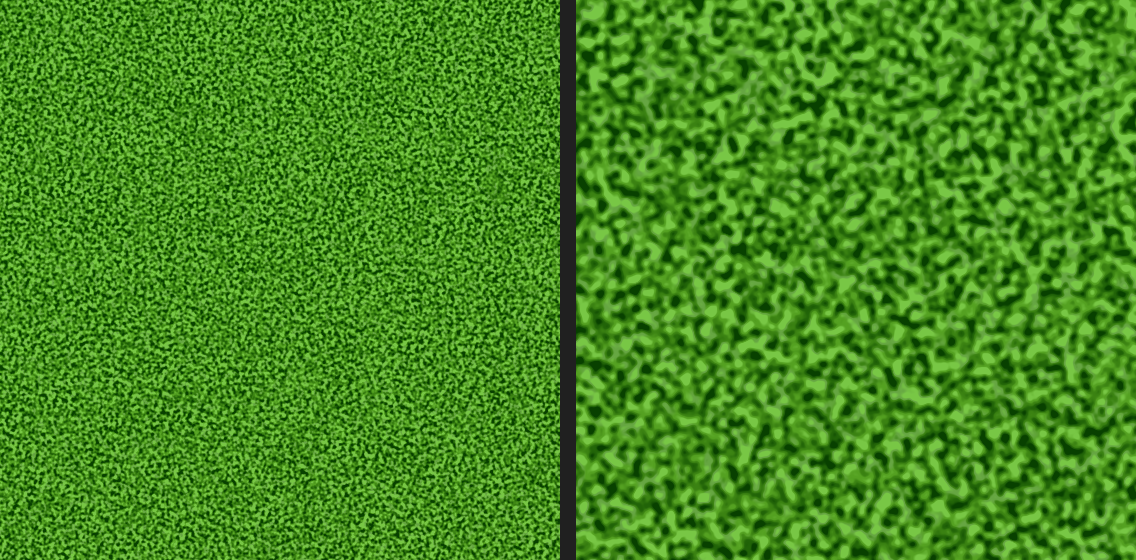
Left: the whole. Right: its middle third, enlarged.
Give the GLSL for this texture, as a WebGL 1 fragment shader.

```glsl
precision highp float;

uniform vec2 u_resolution;

vec2 randomGradient(vec2 cell) {
  vec3 p = fract(cell.xyx * vec3(0.1031, 0.1030, 0.0973));
  p += dot(p, p.yzx + 33.33);
  float angle = 6.28318 * fract((p.x + p.y) * p.z);
  return vec2(cos(angle), sin(angle));
}

float gradientNoise(vec2 p) {
  vec2 cell = floor(p);
  vec2 f = fract(p);
  vec2 w = f * f * f * (f * (f * 6.0 - 15.0) + 10.0);
  float a = dot(randomGradient(cell), f);
  float b = dot(randomGradient(cell + vec2(1.0, 0.0)), f - vec2(1.0, 0.0));
  float c = dot(randomGradient(cell + vec2(0.0, 1.0)), f - vec2(0.0, 1.0));
  float d = dot(randomGradient(cell + 1.0), f - 1.0);
  return mix(mix(a, b, w.x), mix(c, d, w.x), w.y);
}

vec2 rotate(vec2 p, float angle) {
  float c = cos(angle);
  float s = sin(angle);
  return vec2(c * p.x - s * p.y, s * p.x + c * p.y);
}

// Blade-sized grain, roughly normal with unit deviation
float grassGrain(vec2 uv) {
  float grain = gradientNoise(rotate(uv, 0.4) * 125.0 + 300.0);
  grain += 0.75 * gradientNoise(rotate(uv, 1.2) * 185.0 + 500.0);
  return grain * 3.8;
}

vec3 grassColor(float tone, float paleness) {
  vec3 shadow = vec3(0.03, 0.25, 0.00);
  vec3 deepGreen = vec3(0.13, 0.39, 0.03);
  vec3 midGreen = vec3(0.23, 0.51, 0.07);
  vec3 freshGreen = vec3(0.33, 0.63, 0.13);
  vec3 paleGreen = vec3(0.40, 0.65, 0.26);
  vec3 highlight = vec3(0.47, 0.78, 0.27);

  vec3 color = mix(shadow, deepGreen, smoothstep(-1.8, -1.0, tone));
  color = mix(color, midGreen, smoothstep(-1.0, -0.25, tone));
  color = mix(color, mix(freshGreen, paleGreen, paleness), smoothstep(-0.25, 0.5, tone));
  return mix(color, highlight, smoothstep(0.6, 1.5, tone));
}

void main() {
  vec2 uv = gl_FragCoord.xy / u_resolution.y;

  // Faint patches of uneven density and contrast
  float contrast = 1.0 + 0.4 * gradientNoise(uv * 22.0 + 40.0);
  float tone = grassGrain(uv) * contrast + 0.35 * gradientNoise(uv * 14.0 + 90.0);

  // Paler blades
  float paleness = smoothstep(-0.05, 0.2, gradientNoise(rotate(uv, 0.8) * 70.0 + 700.0));

  gl_FragColor = vec4(grassColor(tone, paleness), 1.0);
}
```
